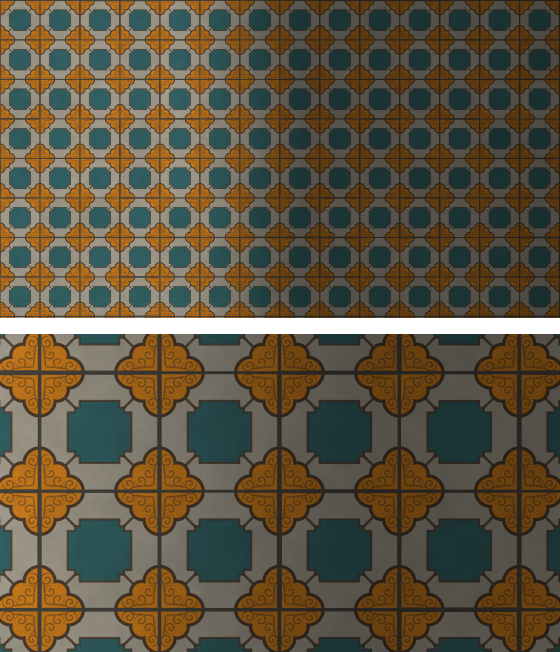
Top, the full canvas; bottom, a detail of the centre.
This pattern is drawn by a Shadertoy shader. Its source:

```glsl
// Glazed floor tiles, fourteen across and eight down: a stepped teal cross in each
// tile and a scalloped ochre rosette over each joint crossing. Shapes are distance
// functions in tile units; a soft shadow falls over the right half.

const float TAU = 6.2831853;
const vec2 TILES = vec2(14.01, 8.05);

const vec3 CREAM = vec3(0.61, 0.585, 0.53);
const vec3 OCHRE = vec3(0.76, 0.46, 0.10);
const vec3 TEAL = vec3(0.19, 0.365, 0.375);
const vec3 GROUT = vec3(0.27, 0.25, 0.225);
const vec3 INK = vec3(0.29, 0.22, 0.16);

float hash(vec2 p) {
    return fract(sin(dot(p, vec2(127.1, 311.7))) * 43758.5);
}

vec2 gradient(vec2 p) {
    float a = TAU * hash(p);
    return vec2(cos(a), sin(a));
}

float gradientNoise(vec2 p) {
    vec2 i = floor(p), f = fract(p), e = vec2(0.0, 1.0);
    vec2 u = f * f * f * (f * (f * 6.0 - 15.0) + 10.0);
    float low = mix(dot(gradient(i), f), dot(gradient(i + e.yx), f - e.yx), u.x);
    float high = mix(dot(gradient(i + e.xy), f - e.xy), dot(gradient(i + e.yy), f - e.yy), u.x);
    return mix(low, high, u.y);
}

float cover(float d, float pixel) {
    return clamp(0.5 - d / pixel, 0.0, 1.0);
}

float stroke(float d, float width, float pixel) {
    return cover(abs(d) - 0.5 * width, pixel);
}

float box(vec2 p, vec2 halfSize) {
    vec2 q = abs(p) - halfSize;
    return length(max(q, 0.0)) + min(max(q.x, q.y), 0.0);
}

float segment(vec2 p, vec2 a, vec2 b) {
    vec2 ab = b - a;
    return length(p - a - ab * clamp(dot(p - a, ab) / dot(ab, ab), 0.0, 1.0));
}

// Cross with one small step in each inner corner
float steppedCross(vec2 p) {
    float arms = min(box(p, vec2(0.265, 0.165)), box(p, vec2(0.165, 0.262)));
    return min(arms, box(p, vec2(0.205)));
}

// Four large lobes on the axes, four small ones between; p is folded to one octant
float rosette(vec2 p) {
    float axisLobe = length(p - vec2(0.235, 0.0)) - 0.13;
    float diagonalLobe = length(p - vec2(0.145)) - 0.095;
    float core = box(p, vec2(0.16));
    return min(core, min(axisLobe, diagonalLobe));
}

// Spiral arm of given pitch, cut off at an outer radius
float scroll(vec2 p, float radius, float pitch) {
    float r = length(p);
    float turn = atan(p.y, p.x) / TAU;
    float arm = abs(fract(r / pitch - turn) - 0.5) * pitch;
    return max(arm, r - radius);
}

float scrollwork(vec2 p) {
    float d = scroll(p - vec2(0.255, 0.06), 0.05, 0.037);
    d = min(d, scroll(p - vec2(0.155, 0.09), 0.045, 0.037));
    return min(d, segment(p, vec2(0.06, 0.05), vec2(0.22, 0.035)));
}

// Joints keep a width of their own along each tile edge
float joints(vec2 grid, vec2 corner, float pixel) {
    vec2 tile = floor(grid);
    vec2 crossing = floor(grid + 0.5);
    float across = mix(0.022, 0.043, hash(vec2(tile.x, crossing.y) + 3.7));
    float down = mix(0.028, 0.043, hash(vec2(crossing.x, tile.y) + 9.2));
    return max(stroke(corner.y, across, pixel), stroke(corner.x, down, pixel));
}

// Bright on the left, a soft fall through the middle, dim on the right
float light(vec2 uv) {
    float fall = smoothstep(0.30, 0.57, uv.x + 0.02 * gradientNoise(uv * 3.0));
    return mix(1.0, 0.55, fall) - 0.05 * smoothstep(0.75, 1.0, uv.x);
}

void mainImage(out vec4 fragColor, in vec2 fragCoord) {
    vec2 uv = fragCoord / iResolution.xy;
    vec2 grid = vec2(uv.x, 1.0 - uv.y) * TILES - vec2(0.0, 0.01);
    float pixel = TILES.y / iResolution.y;
    vec2 centre = fract(grid) - 0.5;
    vec2 corner = fract(grid + 0.5) - 0.5;
    vec2 fold = abs(corner);
    fold = vec2(max(fold.x, fold.y), min(fold.x, fold.y));

    // Glaze, with mottling and a slight change of tone from tile to tile
    float mottle = gradientNoise(grid * 4.0) + 0.6 * gradientNoise(grid * 17.0);
    float tone = 1.0 + 0.05 * (hash(floor(grid)) - 0.5) + 0.05 * mottle;
    float crossShape = steppedCross(centre);
    float flower = rosette(fold);
    vec3 color = mix(CREAM, TEAL, cover(crossShape, pixel));
    color = mix(color, INK, 0.8 * stroke(crossShape, 0.018, pixel));
    color = mix(color, INK, 0.85 * stroke(segment(fold, vec2(0.2), vec2(0.295)), 0.022, pixel));
    color = mix(color, OCHRE, cover(flower, pixel));
    float curls = stroke(scrollwork(fold), 0.012, pixel) * cover(flower + 0.025, pixel);
    color = mix(color, INK, 0.55 * curls);
    color = mix(color, INK, stroke(flower, 0.027, pixel));

    color = mix(color * tone, GROUT, joints(grid, corner, pixel));
    fragColor = vec4(color * light(uv), 1.0);
}
```
